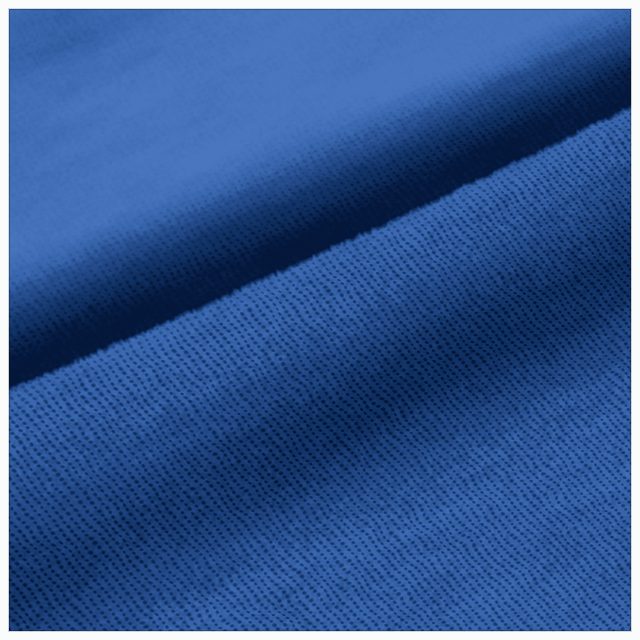
This texture is drawn by a three.js fragment shader. Its source:

```glsl
// Blue knitted cloth lying in two soft diagonal folds inside a thin white frame.
#define FRAME_WIDTH 0.0137
#define STITCHES 84.0
#define ROWS 102.0
#define STITCH_DEPTH 0.36
#define STITCH_LEAN 0.5
#define FUZZ 0.006
#define TROUGH_WIDTH 0.115
#define GRAIN 0.10

varying vec2 vUv;

float hash(vec2 p) {
  vec3 q = fract(vec3(p.xyx) * 0.1031);
  q += dot(q, q.yzx + 33.33);
  return fract((q.x + q.y) * q.z);
}

float noise(vec2 p) {
  vec2 i = floor(p), f = fract(p);
  f = f * f * (3.0 - 2.0 * f);
  return mix(mix(hash(i), hash(i + vec2(1.0, 0.0)), f.x),
             mix(hash(i + vec2(0.0, 1.0)), hash(i + 1.0), f.x), f.y);
}

float fbm(vec2 p) {
  float sum = 0.0, amp = 0.5;
  for (int i = 0; i < 4; i++) {
    sum += amp * noise(p);
    p = p * 2.03 + 17.0;
    amp *= 0.5;
  }
  return sum;
}

// Heights of the near and far fold crests
float nearCrest(float x) { return 0.384 + 0.42 * x + 0.035 * x * x; }
float farCrest(float x) { return 0.56 + 0.45 * x - 0.02 * x * x; }

float bump(float x, float width) { return exp(-x * x / (width * width)); }

// Cloth colour from deep shadow (0) to full light (1)
vec3 clothColor(float t) {
  vec3 c = mix(vec3(0.015, 0.09, 0.23), vec3(0.06, 0.19, 0.39), smoothstep(0.0, 0.33, t));
  c = mix(c, vec3(0.14, 0.29, 0.54), smoothstep(0.28, 0.62, t));
  c = mix(c, vec3(0.22, 0.40, 0.68), smoothstep(0.57, 0.82, t));
  return mix(c, vec3(0.29, 0.46, 0.75), smoothstep(0.76, 1.0, t));
}

// Staggered rows of leaning dark gaps between the loops
float stitchGaps(vec2 p, float below) {
  float finer = 1.0 + 0.22 * p.x;
  vec2 q = vec2(p.x * STITCHES * (1.0 + 0.12 * p.x), below * ROWS * finer);
  q += 0.5 * vec2(noise(p * 38.0), noise(p * 38.0 + 50.0));
  float row = floor(q.y);
  q.x += 0.5 * mod(row, 2.0) + 0.12 * hash(vec2(row, 7.0));
  vec2 cell = fract(q) - 0.5;
  cell.x -= STITCH_LEAN * cell.y;
  float size = mix(0.85, 1.15, hash(vec2(floor(q.x), row) + 200.0));
  return 1.0 - smoothstep(0.10, 0.48, length(cell * vec2(1.45, 0.9)) / size);
}

// Light on the near fold, its trough and the flat cloth beyond
float nearLight(vec2 p, float below) {
  float trough = below - (0.31 - 0.07 * p.x);
  float depth = mix(0.25, 0.46, smoothstep(0.05, 0.6, p.x));
  float t = 0.69 - depth * bump(trough, TROUGH_WIDTH);
  t += 0.06 * bump(below - 0.012, 0.022);
  return t - 0.12 * bump(length(p - vec2(0.0, 0.05)), 0.22);
}

// Light on the far fold, falling into the shadow behind the near crest
float farLight(vec2 p) {
  float crest = farCrest(p.x);
  float across = (crest - p.y) / (crest - nearCrest(p.x));
  float t = mix(0.97, 0.02, smoothstep(-0.28, 0.88, across));
  t -= 0.22 * bump(p.y - 0.93 - 0.25 * p.x, 0.07) * (1.0 - smoothstep(0.1, 0.45, p.x));
  t -= 0.10 * bump(length((p - vec2(0.02, 0.74)) * vec2(0.6, 1.0)), 0.13);
  return t;
}

void main() {
  vec2 p = vUv;
  float below = nearCrest(p.x) - p.y;
  float aboveFar = p.y - farCrest(p.x);

  // Hairy silhouette of the near crest
  float hair = (noise(vec2(p.x * 210.0 + p.y * 90.0, p.y * 60.0)) - 0.5) * FUZZ
             + (noise(p * 45.0) - 0.5) * FUZZ * 0.6;
  float nearMask = smoothstep(-FUZZ, FUZZ * 0.7, below + hair);

  float light = mix(farLight(p), nearLight(p, below), nearMask);

  // Stitches blur away on the far cloth
  float farDetail = mix(0.42, 0.07, smoothstep(-0.09, 0.05, aboveFar));
  float detail = mix(farDetail, 1.0, nearMask * smoothstep(-0.01, 0.05, below));
  light -= STITCH_DEPTH * detail * (stitchGaps(p, below) - 0.2);

  // Fine grain and long faint streaks along the folds
  float grain = noise(p * 260.0) + noise(p * 140.0 + 9.0) - 1.0;
  light += GRAIN * grain * mix(0.4, 1.0, detail);
  light += 0.14 * (fbm(vec2(p.x * 9.0, below * 30.0)) - 0.47);

  // Thin dark rim and white frame
  vec2 margin = min(p, 1.0 - p);
  float inset = min(margin.x, margin.y) - FRAME_WIDTH;
  vec3 color = clothColor(clamp(light, 0.0, 1.0));
  color *= mix(0.65, 1.0, smoothstep(0.0, 0.003, inset));
  color = mix(vec3(0.98, 0.99, 0.99), color, smoothstep(-0.001, 0.001, inset));
  gl_FragColor = vec4(color, 1.0);
}
```
